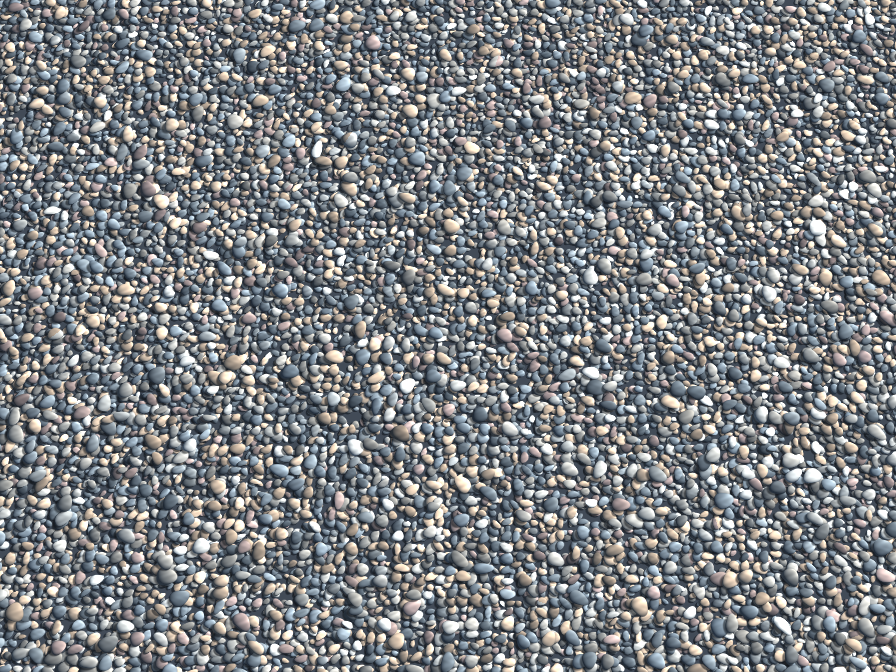
Write a WebGL 1 fragment shader that draws this texture.

```glsl
precision highp float;

// Sunlit beach pebbles seen at a slight slant, finer towards the top.
// Three cellular layers of rounded stones (grit, pebbles, large stones)
// are painted in order, each stone casting a shadow to its lower left.

uniform vec2 u_resolution;

float hash(vec2 p) {
  p = fract(p * vec2(0.1031, 0.1137));
  p += dot(p, p.yx + 33.33);
  return fract((p.x + p.y) * p.x * 7.31 + p.y * 91.7);
}

vec2 hash2(vec2 p) {
  return vec2(hash(p + 17.3), hash(p + 71.9));
}

mat2 rotation(float angle) {
  float c = cos(angle), s = sin(angle);
  return mat2(c, -s, s, c);
}

// Mineral colour: slate, grey, plum, tan or pale quartz
vec3 stoneColor(float pick, float tone, float warmth) {
  vec3 slate = vec3(0.36, 0.405, 0.44);
  vec3 grey = vec3(0.50, 0.50, 0.485);
  vec3 plum = vec3(0.49, 0.43, 0.42);
  vec3 sandstone = vec3(0.65, 0.575, 0.495);
  vec3 quartz = vec3(0.70, 0.71, 0.70);
  pick += warmth;
  vec3 color = mix(slate, grey, smoothstep(0.22, 0.42, pick));
  color = mix(color, plum, step(0.55, pick));
  color = mix(color, sandstone, step(0.64, pick));
  color = mix(color, quartz, step(0.91, pick));
  return color * (0.72 + 0.56 * tone);
}

// Radial distance in a lumpy ellipse: 1.0 on the rim
float stoneRadius(vec2 q, float seed) {
  float angle = atan(q.y, q.x + 0.0001);
  float lumps = 0.07 * sin(2.0 * angle + seed * 40.0)
              + 0.08 * sin(3.0 * angle + seed * 90.0);
  return length(q) * (1.0 + lumps);
}

// Paints one grid of stones over the ground colour
vec3 paintLayer(vec3 ground, vec2 p, float pixel, float share, float layer, float warmth) {
  vec3 sunDirection = normalize(vec3(0.62, 0.46, 0.64));
  vec2 cell = floor(p);
  for (int j = -1; j <= 1; j++) {
    for (int i = -1; i <= 1; i++) {
      vec2 id = cell + vec2(float(i), float(j));
      vec2 key = id + layer * 137.0 + 211.0;
      float present = step(hash(key + 5.1), share);
      vec2 jitter = hash2(key);
      vec2 shape = hash2(key + 41.0);
      vec2 mineral = hash2(key + 93.0);

      // Outline, turned mostly along the slope
      vec2 offset = p - id - 0.5 - 0.62 * (jitter - 0.5);
      mat2 turn = rotation(0.35 + 2.6 * (hash(key + 29.0) - 0.5));
      float size = mix(0.42, 0.66, shape.x);
      vec2 radii = size * vec2(1.0, mix(0.55, 0.92, shape.y));
      vec2 q = (turn * offset) / radii;
      float r = stoneRadius(q, mineral.y);

      // Cast shadow, displaced away from the sun
      vec2 shadowPoint = (turn * (offset + vec2(0.16, 0.12))) / radii;
      float shadow = 1.0 - smoothstep(0.8, 1.15, length(shadowPoint));
      ground *= 1.0 - 0.62 * shadow * present;

      // Flattened, tilted dome under warm sun and blue sky
      vec2 slope = (q / radii * radii.y) * turn * mix(0.6, 1.0, r);
      vec2 tilt = 0.5 * (hash2(key + 57.0) - 0.5);
      float height = sqrt(max(1.0 - r * r * r, 0.03));
      vec3 normal = normalize(vec3(slope * 0.82 + tilt, height + 0.14));
      float sun = max(dot(normal, sunDirection), 0.0);
      float mottle = sin(offset.x * 7.0 + 3.0 * sin(offset.y * 6.0 + mineral.x * 50.0))
                   + sin(offset.y * 11.0 - offset.x * 5.0 + shape.x * 50.0);
      vec3 light = vec3(0.20, 0.25, 0.31) + sun * vec3(1.62, 1.53, 1.42);
      vec3 stone = stoneColor(mineral.x, mineral.y, warmth) * light;
      stone *= 1.0 + 0.045 * mottle;
      stone += vec3(0.16, 0.15, 0.13) * pow(sun, 8.0);

      float coverage = clamp((1.0 - r) * radii.y / pixel + 0.5, 0.0, 1.0);
      ground = mix(ground, stone, coverage * present);
    }
  }
  return ground;
}

void main() {
  vec2 uv = gl_FragCoord.xy / u_resolution.y;

  // Gentle perspective: the far, upper stones are smaller
  float depth = 1.0 + 0.28 * uv.y;
  vec2 beach = vec2((uv.x - 0.67) * depth, uv.y * (1.0 + 0.2 * uv.y));
  float pixel = depth / u_resolution.y;

  // Broad drifts: cooler on the left, warmer towards the lower right
  float drift = sin(uv.x * 7.0 + 2.0 * sin(uv.y * 5.0)) * sin(uv.y * 8.0 - uv.x * 3.0);
  float warmth = 0.08 * (uv.x - 0.6) - 0.04 * (uv.y - 0.5) + 0.025 * drift;

  vec3 color = vec3(0.20, 0.22, 0.25);
  color = paintLayer(color, beach * 80.0, pixel * 80.0, 0.95, 1.0, warmth);
  color = paintLayer(color, beach * 57.0 + 9.4, pixel * 57.0, 0.83, 2.0, warmth);
  color = paintLayer(color, beach * 41.0 + 3.7, pixel * 41.0, 0.20, 3.0, warmth);

  // Haze lifts the darkest gaps
  color = vec3(0.07, 0.085, 0.105) + color * 0.95;
  gl_FragColor = vec4(clamp(color, 0.0, 1.0), 1.0);
}
```
